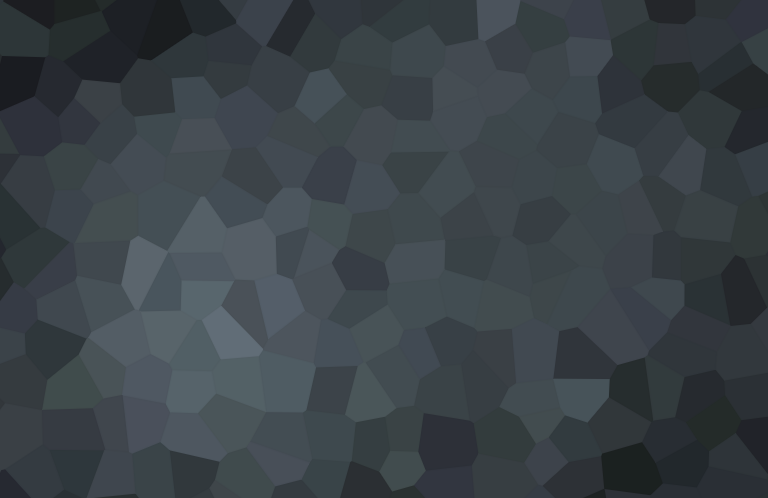
This background is drawn by a Shadertoy shader. Its source:

```glsl
// Slate mosaic of flat, irregular Voronoi cells. Each cell takes one colour
// from a soft light field (glows, vignette, gradient noise) sampled at its
// site, plus a random shift in level and tint. Borders are antialiased.

#define CELLS 11.5          // cells per canvas height
#define JITTER 0.92         // irregularity of the sites
#define BASE_LEVEL 0.247    // level of the open middle
#define GLOW 0.105          // strength of the lower left glow
#define VIGNETTE 0.062      // darkening toward the borders
#define CLOUDS 0.035        // strength of the gradient noise
#define CONTRAST 0.060      // random level shift per cell
#define TINT 0.012          // random green and blue shift per cell
#define SEAM 0.025          // faint darkening along borders
#define SLATE vec3(1.0, 1.135, 1.225)

vec3 hash3(vec2 p) {
    vec3 q = fract(vec3(p.xyx) * vec3(0.1031, 0.1030, 0.0973));
    q += dot(q, q.yxz + 33.33);
    return fract((q.xxy + q.yzz) * q.zyx);
}

float cornerSlope(vec2 corner, vec2 offset) {
    float angle = 6.2832 * hash3(corner + 71.0).x;
    return dot(vec2(cos(angle), sin(angle)), offset);
}

float gradientNoise(vec2 p) {
    vec2 i = floor(p), f = p - i;
    vec2 u = f * f * f * (f * (f * 6.0 - 15.0) + 10.0);
    vec2 e = vec2(1.0, 0.0);
    float low = mix(cornerSlope(i, f), cornerSlope(i + e, f - e), u.x);
    float high = mix(cornerSlope(i + e.yx, f - e.yx), cornerSlope(i + 1.0, f - 1.0), u.x);
    return mix(low, high, u.y);
}

float softSpot(vec2 uv, vec2 center, vec2 radius) {
    vec2 d = (uv - center) / radius;
    return exp(-dot(d, d));
}

// Broad light, in 0..1 canvas coordinates
float lightField(vec2 uv) {
    float level = BASE_LEVEL;
    level += GLOW * softSpot(uv, vec2(0.26, 0.30), vec2(0.16, 0.36));
    level += 0.055 * softSpot(uv, vec2(0.65, 1.0), vec2(0.13, 0.15));
    level -= 0.040 * softSpot(uv, vec2(0.17, 0.92), vec2(0.22, 0.22));
    level -= 0.035 * softSpot(uv, vec2(0.85, 0.02), vec2(0.25, 0.20));
    level -= VIGNETTE * smoothstep(0.55, 1.15, length(2.0 * uv - 1.0));
    return level;
}

vec3 cellColor(vec2 site, vec2 id, float aspect) {
    vec2 uv = site / CELLS / vec2(aspect, 1.0);
    vec3 rnd = hash3(id + 137.0);
    float calm = softSpot(uv, vec2(0.63, 0.62), vec2(0.20, 0.26));
    float shift = 2.0 * rnd.x - 1.0;
    shift *= 0.45 + 0.55 * shift * shift;      // few strong outliers
    float level = lightField(uv) + CLOUDS * gradientNoise(site * 0.27);
    level += CONTRAST * shift * (1.0 - 0.8 * calm);
    vec2 tint = TINT * (2.0 * rnd.yz - 1.0) * (1.0 - 0.6 * calm);
    return max(level, 0.10) * SLATE + vec3(0.0, tint);
}

void mainImage(out vec4 fragColor, in vec2 fragCoord) {
    float aspect = iResolution.x / iResolution.y;
    vec2 p = fragCoord / iResolution.y * CELLS;
    vec2 home = floor(p);

    // Nearest and second nearest sites
    float d1 = 1e3, d2 = 1e3;
    vec2 site1 = p, site2 = p, id1 = home, id2 = home;
    for (int y = -2; y <= 2; y++) {
        for (int x = -2; x <= 2; x++) {
            vec2 id = home + vec2(x, y);
            vec2 site = id + 0.5 + JITTER * (hash3(id + 19.0).xy - 0.5);
            float d = dot(site - p, site - p);
            if (d < d1) {
                d2 = d1; site2 = site1; id2 = id1;
                d1 = d; site1 = site; id1 = id;
            } else if (d < d2) {
                d2 = d; site2 = site; id2 = id;
            }
        }
    }

    // Distance to the shared border blends the two flat colours
    float border = (d2 - d1) / (2.0 * max(length(site2 - site1), 1e-4));
    float pixel = CELLS / iResolution.y;
    float cover = clamp(0.5 + border / pixel, 0.0, 1.0);
    vec3 color = mix(cellColor(site2, id2, aspect), cellColor(site1, id1, aspect), cover);
    color *= 1.0 - SEAM * (1.0 - smoothstep(0.0, 0.02 + pixel, border));

    fragColor = vec4(color, 1.0);
}
```
